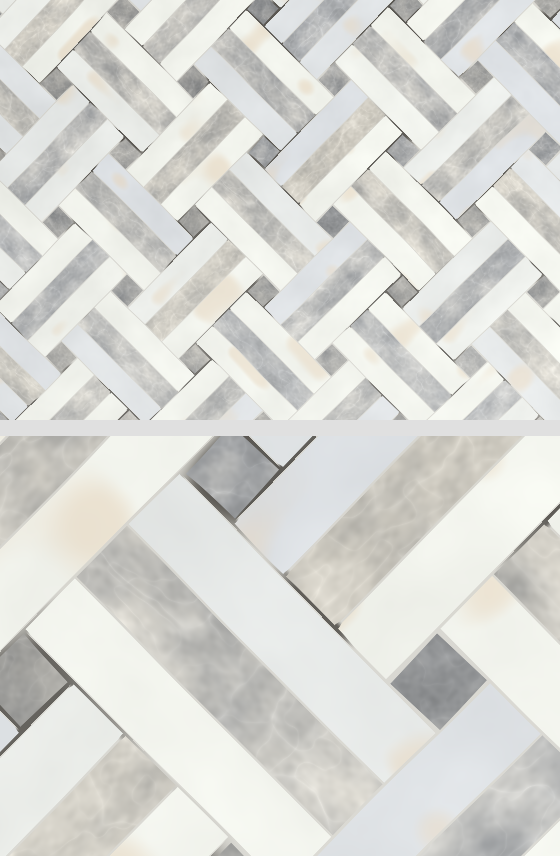
Top, the full canvas; bottom, a detail of the centre.
Write a Shadertoy shader that draws this pattern.

```glsl
float hash(vec2 p) {
    return fract(sin(dot(p, vec2(127.1, 311.7))) * 43758.5);
}

float noise(vec2 p) {
    vec2 i = floor(p), f = fract(p);
    f = f * f * (3.0 - 2.0 * f);
    return mix(mix(hash(i), hash(i + vec2(1, 0)), f.x),
               mix(hash(i + vec2(0, 1)), hash(i + vec2(1, 1)), f.x), f.y);
}

float fbm(vec2 p) {
    float sum = 0.0, amp = 0.53;
    for (int i = 0; i < 4; i++) {
        sum += amp * noise(p);
        p = mat2(1.6, 1.2, -1.2, 1.6) * p + 7.3;
        amp *= 0.5;
    }
    return sum;
}

// Thin pale cracks along the mid level of warped noise
float veins(vec2 p) {
    p += 0.7 * vec2(fbm(p), fbm(p + 19.0));
    float ridge = 1.0 - abs(2.0 * noise(p * 1.7) - 1.0);
    float fine = 1.0 - abs(2.0 * noise(p * 3.4 + 5.0) - 1.0);
    return 0.6 * pow(ridge, 9.0) + 0.4 * pow(fine, 7.0);
}

vec3 greyMarble(vec2 p, float seed) {
    vec3 cool = vec3(0.68, 0.69, 0.70), warm = vec3(0.80, 0.785, 0.745);
    float cloud = fbm(p * 1.4) - 0.5;
    vec3 stone = mix(cool, warm, clamp(seed + cloud * 0.9, 0.0, 1.0));
    return stone + cloud * 0.25 + 0.09 * veins(p) + 0.05 * (noise(p * 11.0) - 0.5);
}

vec3 whiteMarble(vec2 p, float seed) {
    vec3 cool = vec3(0.87, 0.885, 0.90), warm = vec3(0.955, 0.962, 0.935);
    vec3 stone = mix(cool, warm, smoothstep(0.15, 0.6, seed));
    stone += 0.07 * (fbm(p * 0.8) - 0.5);
    float rust = smoothstep(0.76, 0.95, noise(p * 0.85 + 40.0));
    return mix(stone, vec3(0.91, 0.84, 0.74), 0.55 * rust);
}

// Signed distance to a box
float box(vec2 p, vec2 halfSize) {
    vec2 d = abs(p) - halfSize;
    return length(max(d, 0.0)) + min(max(d.x, d.y), 0.0);
}

void mainImage(out vec4 fragColor, in vec2 fragCoord) {
    vec2 uv = fragCoord / iResolution.xy;
    vec2 p = fragCoord / iResolution.y - vec2(0.627, 0.639);
    float pixel = 17.0 / iResolution.y;

    // Slight camera tilt, then diagonal axes with one strip width per unit
    p = vec2(p.x * (1.0 - 0.04 * p.y), p.y - p.x * (0.01 + 0.038 * p.y));
    vec2 k = p * vec2(6.04, 5.957) - p * p * vec2(0.157, 0.214);
    vec2 q = 2.0 * vec2(k.x - k.y, k.x + k.y);
    q += 0.05 * (vec2(noise(q * 0.6), noise(q * 0.6 + 31.0)) - 0.5);

    // Cells alternate direction; local.x runs along the strips
    vec2 cell = floor(q / 4.0);
    vec2 local = q - 4.0 * cell - 2.0;
    bool alongU = mod(cell.x + cell.y, 2.0) > 0.5;
    if (!alongU) local = local.yx;

    bool isDot = abs(local.x) > 1.5 && abs(local.y) > 1.5;
    float edge, openJoint;
    vec3 color;
    if (isDot) {
        // Small square at each cell corner, set a little loosely
        vec2 corner = floor(q / 4.0 + 0.5);
        float seed = hash(corner + 8.0);
        vec2 d = q - 4.0 * corner;
        float turn = 0.09 * (seed - 0.5);
        d += turn * vec2(-d.y, d.x) + 0.04 * (vec2(hash(corner), hash(corner + 3.0)) - 0.5);
        edge = -box(d, vec2(0.475));
        color = greyMarble(q * 1.3 + seed * 50.0, seed * 0.6) * mix(0.79, 0.93, hash(corner + 5.0));
        openJoint = 1.0;
    } else {
        // Neighbouring strips reach half a unit into this cell
        if (abs(local.y) > 1.5) {
            float side = sign(local.y);
            cell += alongU ? vec2(0, side) : vec2(side, 0);
            local = vec2(local.y - 4.0 * side, local.x);
        }
        float strip = floor(local.y + 1.5) - 1.0;
        float seed = hash(cell * 1.7 + strip * 13.0 + 2.0);
        vec2 s = vec2(local.x, local.y - strip);
        edge = -box(s, vec2(2.49, 0.5));
        vec2 grain = s * vec2(0.85, 1.1) + seed * 90.0;
        color = strip == 0.0 ? greyMarble(grain, seed) : whiteMarble(grain, seed);
        openJoint = smoothstep(2.35, 2.45, abs(s.x));
    }

    // Pale grout, with dark gaps where the joints stand open
    float gap = openJoint * smoothstep(0.48, 0.75, noise(q * 0.9 + 60.0));
    vec3 grout = mix(vec3(0.85, 0.845, 0.82), vec3(0.36, 0.35, 0.33), gap);
    float joint = 0.016 + 0.018 * gap;
    color = mix(grout, color, smoothstep(joint - 0.5 * pixel, joint + 0.5 * pixel, edge));

    // Daylight pooling toward the lower edge
    float glare = smoothstep(0.75, 0.0, uv.y) * (0.6 + 0.4 * noise(uv * 3.0));
    color *= 0.975 + 0.03 * uv.x;
    color = mix(color, vec3(0.985, 0.99, 0.975), 0.22 * glare);
    fragColor = vec4(clamp(color, 0.0, 1.0), 1.0);
}
```
